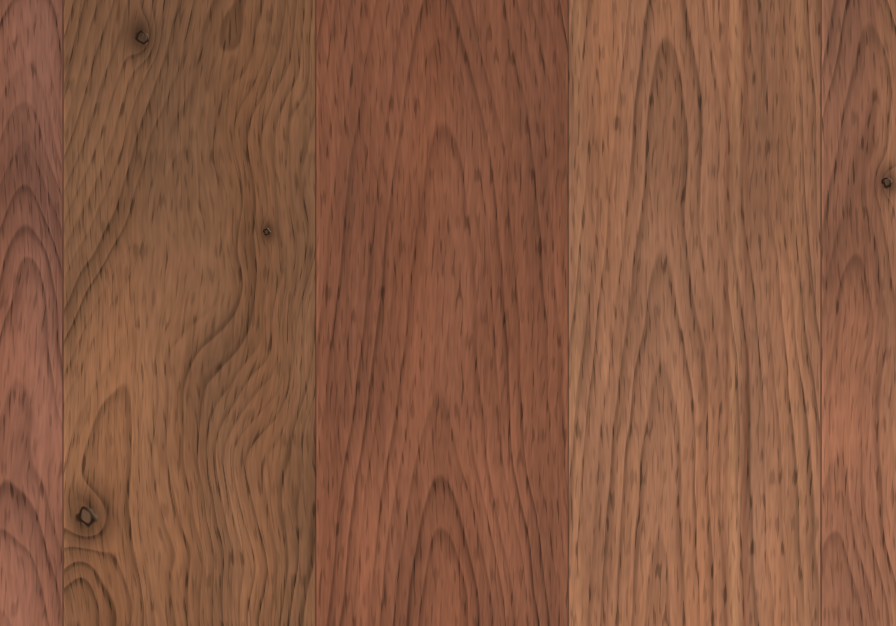
Give the GLSL for this texture, as a Shadertoy shader.

```glsl
// Walnut floor: wide vertical planks with cathedral grain, pores, pale streaks and knots.
// Lengths are fractions of the canvas width.
const float PLANK_WIDTH = 0.282;
const float FIRST_SEAM = 0.0703;
const float SEAM_HALF_WIDTH = 0.0005;
const float RINGS_PER_UNIT = 68.0;
const float PITH_DEPTH = 0.022;
const float RING_CONTRAST = 0.24;
const float PORE_CONTRAST = 0.17;
const float FIBRE_CONTRAST = 0.075;
const float MOTTLE_CONTRAST = 0.18;
const vec3 SEAM_COLOR = vec3(0.29, 0.19, 0.15);
const vec3 KNOT_COLOR = vec3(0.33, 0.25, 0.19);
const vec3 KNOT_RIM_COLOR = vec3(0.13, 0.08, 0.06);
const vec3 GLINT_COLOR = vec3(0.66, 0.57, 0.46);
const vec3 SAPWOOD_COLOR = vec3(0.72, 0.52, 0.37);
const vec3 HEARTWOOD_COLOR = vec3(0.39, 0.23, 0.17);

// One entry per plank, from left to right
const vec3 TONE[5] = vec3[5](
    vec3(0.525, 0.345, 0.275), vec3(0.490, 0.338, 0.240), vec3(0.495, 0.312, 0.230),
    vec3(0.580, 0.398, 0.295), vec3(0.545, 0.365, 0.280));
const float AXIS[5] = float[5](0.02, 0.17, 0.492, 0.74, 0.95);
const float LEAN[5] = float[5](0.05, 0.26, 0.0, 0.01, 0.06);
const float TAPER[5] = float[5](0.24, 0.13, 0.12, 0.08, 0.10);
const float WARP[5] = float[5](0.035, 0.060, 0.018, 0.013, 0.035);

// Knots: centre, radius, plank
const vec4 KNOTS[4] = vec4[4](
    vec4(0.097, 0.122, 0.011, 1.0), vec4(0.159, 0.657, 0.008, 1.0),
    vec4(0.298, 0.440, 0.004, 1.0), vec4(0.990, 0.495, 0.006, 4.0));
// Long streaks: x, half width, strength (negative is dark)
const vec3 STREAKS[6] = vec3[6](
    vec3(0.645, 0.006, 0.45), vec3(0.820, 0.006, 0.50), vec3(0.833, 0.004, -0.45),
    vec3(0.811, 0.003, -0.35), vec3(0.890, 0.012, 0.25), vec3(0.996, 0.014, 0.45));

vec2 hashGradient(vec2 cell) {
    vec3 h = fract(cell.xyx * vec3(0.1031, 0.1030, 0.0973));
    h += dot(h, h.yzx + 33.33);
    float angle = 6.2832 * fract((h.x + h.y) * h.z);
    return vec2(cos(angle), sin(angle));
}

float gradientNoise(vec2 p) {
    vec2 i = floor(p), f = p - i;
    vec2 u = f * f * f * (f * (f * 6.0 - 15.0) + 10.0);
    float a = dot(hashGradient(i), f);
    float b = dot(hashGradient(i + vec2(1, 0)), f - vec2(1, 0));
    float c = dot(hashGradient(i + vec2(0, 1)), f - vec2(0, 1));
    float d = dot(hashGradient(i + vec2(1, 1)), f - vec2(1, 1));
    return 1.4 * mix(mix(a, b, u.x), mix(c, d, u.x), u.y);
}

float fbm(vec2 p) {
    float sum = 0.0, amplitude = 0.65;
    for (int i = 0; i < 3; i++) {
        sum += amplitude * gradientNoise(p);
        p = p * 2.1 + 17.3;
        amplitude *= 0.3;
    }
    return sum;
}

void mainImage(out vec4 fragColor, in vec2 fragCoord) {
    vec2 p = fragCoord / iResolution.x;
    float pixel = 1.0 / iResolution.x;
    float slot = (p.x - FIRST_SEAM) / PLANK_WIDTH;
    int plank = clamp(int(floor(slot)) + 1, 0, 4);
    vec2 q = p + vec2(3.7, 9.1) * float(plank + 1);

    // Growth rings: a tapered cone cut lengthwise, then warped
    float warp = WARP[plank] * fbm(q * vec2(6.0, 3.4));
    float across = p.x - AXIS[plank] - LEAN[plank] * (p.y - 0.35) + 0.5 * warp;
    float depth = length(vec2(across, PITH_DEPTH)) + TAPER[plank] * p.y + warp;
    depth += 0.0016 * gradientNoise(q * vec2(45.0, 14.0));

    // Rings bend around knots
    for (int i = 0; i < 4; i++) {
        if (int(KNOTS[i].w) != plank) continue;
        vec2 d = (p - KNOTS[i].xy) / (KNOTS[i].z * vec2(2.2, 3.3));
        depth += 3.2 * KNOTS[i].z * exp(-dot(d, d));
    }
    float rings = depth * RINGS_PER_UNIT;
    float phase = fract(rings + 0.25 * gradientNoise(vec2(rings * 0.8, 5.0)));
    float lateWood = 0.35 * smoothstep(0.0, 0.7, phase) + 0.65 * smoothstep(0.55, 0.85, phase);
    lateWood *= 1.0 - smoothstep(0.86, 1.0, phase);
    lateWood = mix(lateWood, 0.3, smoothstep(0.35, 0.9, fwidth(rings)));
    float ringStrength = clamp(0.6 + 1.0 * gradientNoise(vec2(rings * 0.55, q.y * 2.5)), 0.12, 1.2);

    // Broad mottling, fine fibres and short thin pores
    float mottle = fbm(vec2(depth * 18.0, q.y * 2.2)) + 0.6 * fbm(q * vec2(9.0, 5.0));
    vec2 fibreCoord = vec2(q.x + 0.6 * warp, q.y);
    float fibre = gradientNoise(fibreCoord * vec2(130.0, 5.0))
                + gradientNoise(fibreCoord * vec2(330.0, 40.0));
    float pores = smoothstep(0.12, 0.6, gradientNoise(fibreCoord * vec2(300.0, 38.0) + 41.0));
    float shade = 1.06 - RING_CONTRAST * ringStrength * lateWood
                + MOTTLE_CONTRAST * mottle + FIBRE_CONTRAST * fibre
                - PORE_CONTRAST * pores * (0.6 + 0.8 * lateWood);
    shade *= mix(1.04, 0.93, smoothstep(0.1, 0.7, p.y));
    vec3 color = TONE[plank] * shade;
    color *= 1.0 + vec3(0.03, 0.0, -0.03) * gradientNoise(q * vec2(18.0, 2.0));

    // Sapwood and heartwood streaks
    for (int i = 0; i < 6; i++) {
        float wander = 0.004 * gradientNoise(vec2(p.y * 3.0, float(i) * 5.3));
        float d = (p.x - STREAKS[i].x + wander) / STREAKS[i].y;
        float fade = 0.75 + 0.5 * gradientNoise(vec2(p.y * 5.0 + 3.0, float(i) * 7.7));
        vec3 tint = STREAKS[i].z > 0.0 ? SAPWOOD_COLOR : HEARTWOOD_COLOR;
        color = mix(color, tint * shade, abs(STREAKS[i].z) * fade * exp(-d * d));
    }

    // Knots: dark halo, ragged rim, core and a small glint
    for (int i = 0; i < 4; i++) {
        if (int(KNOTS[i].w) != plank) continue;
        float radius = KNOTS[i].z;
        vec2 d = p - KNOTS[i].xy;
        float ragged = length(d) + 0.3 * radius * gradientNoise(d / radius * 1.3 + float(i) * 8.0);
        float halo = length(d * vec2(1.0, 0.65)) / (2.0 * radius);
        color *= 1.0 - 0.36 * exp(-halo * halo);
        float core = 1.0 - smoothstep(-pixel, pixel, ragged - 0.75 * radius);
        float rim = 1.0 - smoothstep(0.0, 0.16 * radius + pixel, abs(ragged - 0.78 * radius));
        color = mix(color, KNOT_COLOR * shade, 0.85 * core);
        color = mix(color, KNOT_RIM_COLOR, 0.8 * rim);
        float glint = rim * smoothstep(0.3, 0.9, dot(d, vec2(0.8, 0.6)) / radius);
        color = mix(color, GLINT_COLOR, 0.6 * glint);
    }

    // Seams with a faint lit bevel on the right
    float seam = (slot - floor(slot + 0.5)) * PLANK_WIDTH;
    float bevel = 1.0 - smoothstep(0.0, 0.0015 + pixel, abs(seam - 0.002));
    float gap = 1.0 - smoothstep(SEAM_HALF_WIDTH - 0.5 * pixel, SEAM_HALF_WIDTH + pixel, abs(seam));
    color = mix(color * (1.0 + 0.08 * bevel), SEAM_COLOR, 0.6 * gap);
    fragColor = vec4(color, 1.0);
}
```
